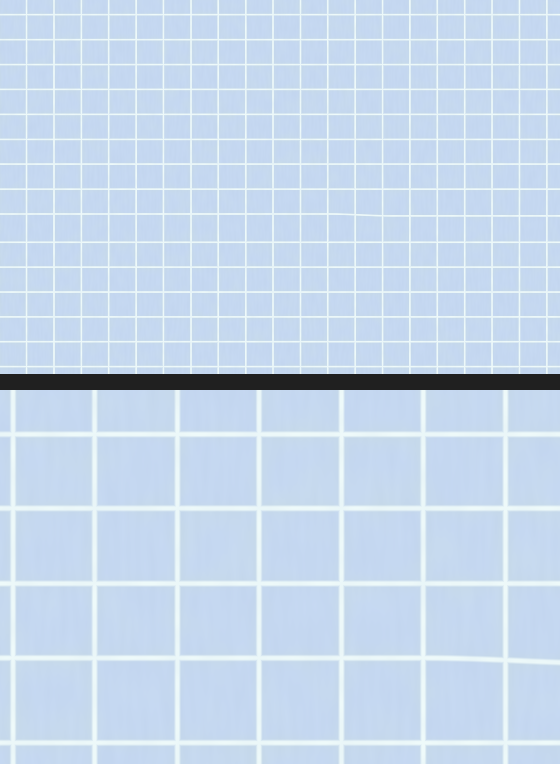
Top, the full canvas; bottom, a detail of the centre.
Write a WebGL 2 fragment shader that draws this pattern.

```glsl
#version 300 es
precision highp float;
// Pale blue checked paper: a grid of thin off-white lines, about 20 columns by 15 rows.
// Lines are distances to a repeated axis; a seam widens one row, and gradient
// noise adds soft mottling, uneven ink and a faint grey fringe beside the lines.

uniform vec2 u_resolution;
out vec4 fragColor;

const vec2 PITCH = vec2(0.07334, 0.0666);
const vec2 FIRST_LINE = vec2(0.0713, 0.0195);
const float HALF_WIDTH = 0.0022;
const float SEAM_Y = 0.39;
const float SEAM_GAP = 0.0086;

const vec3 PAPER = vec3(0.772, 0.846, 0.945);
const vec3 FRINGE = vec3(0.775, 0.850, 0.905);
const vec3 LINE = vec3(0.935, 0.980, 0.980);

float hash(vec2 p) {
    vec3 q = fract(p.xyx * vec3(0.1031, 0.1030, 0.0973));
    q += dot(q, q.yzx + 33.33);
    return fract((q.x + q.y) * q.z);
}

vec2 gradient(vec2 cell) {
    float angle = 6.2832 * hash(cell);
    return vec2(cos(angle), sin(angle));
}

float gradientNoise(vec2 p) {
    vec2 i = floor(p), f = fract(p);
    vec2 u = f * f * f * (f * (f * 6.0 - 15.0) + 10.0);
    vec2 e = vec2(1.0, 0.0);
    float a = dot(gradient(i), f);
    float b = dot(gradient(i + e.xy), f - e.xy);
    float c = dot(gradient(i + e.yx), f - e.yx);
    float d = dot(gradient(i + e.xx), f - e.xx);
    return mix(mix(a, b, u.x), mix(c, d, u.x), u.y);
}

// Close the wider row at the seam; the line just above it sags to the right.
vec2 foldSeam(vec2 p) {
    float above = step(SEAM_Y, p.y);
    float sag = 0.005 * smoothstep(0.88, 1.05, p.x);
    sag *= 1.0 - smoothstep(0.435, 0.46, p.y);
    return vec2(p.x, p.y + above * (sag - SEAM_GAP));
}

// Distance to the nearest line on one axis, with a small offset per line.
float lineDistance(float coord, float pitch, float seed) {
    float index = floor(coord / pitch + 0.5);
    float offset = 0.0008 * (hash(vec2(index + 40.0, seed)) - 0.5);
    return abs(coord - index * pitch - offset);
}

float stroke(float dist, float halfWidth, float softness) {
    return 1.0 - smoothstep(halfWidth - softness, halfWidth + softness, dist);
}

void main() {
    vec2 p = gl_FragCoord.xy / u_resolution * vec2(1.5, 1.0);
    float softness = max(0.0014, 0.6 / u_resolution.y);

    // Grid distances
    vec2 g = foldSeam(p) - FIRST_LINE;
    float dx = lineDistance(g.x, PITCH.x, 3.0);
    float dy = lineDistance(g.y, PITCH.y, 11.0);

    // Paper: fringe by the lines, cell tint, blotches and upright streaks
    float fringe = exp(-min(dx, dy) / 0.006);
    float blotch = gradientNoise(p * 34.0);
    float streak = gradientNoise(p * vec2(150.0, 22.0) + 7.0);
    float tint = hash(floor(g / PITCH) + 60.0) - 0.5;
    float greying = clamp(0.85 * fringe + 0.5 * blotch + 0.3 * tint, 0.0, 1.0);
    vec3 color = mix(PAPER, FRINGE, greying);
    color += 0.010 * streak + 0.006 * blotch + 0.004 * tint;

    // Lines with slightly uneven ink
    float ink = 0.94 + 0.16 * gradientNoise(p * 45.0 + 19.0);
    float upright = stroke(dx, HALF_WIDTH, softness);
    float level = stroke(dy, HALF_WIDTH, softness);
    color = mix(color, LINE, clamp(ink * max(upright, level), 0.0, 1.0));

    fragColor = vec4(color, 1.0);
}
```
